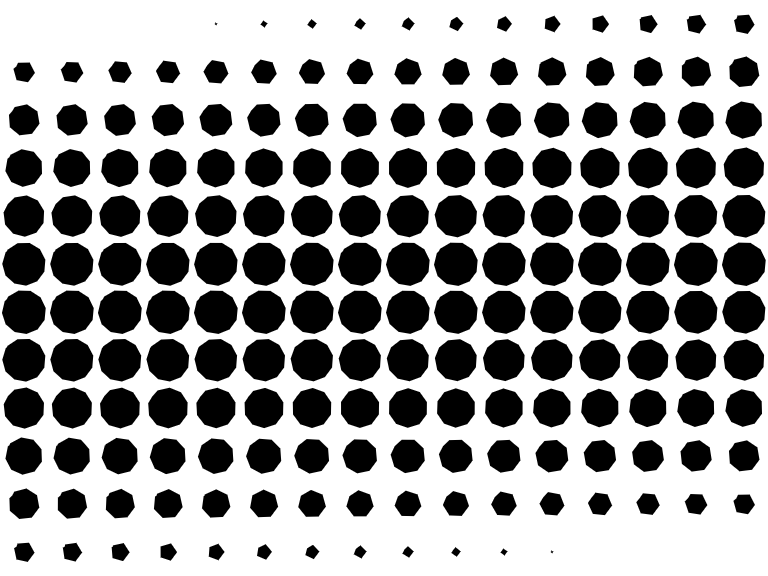
Reproduce this pattern procedurally as a Shadertoy shader.

```glsl
// A grid of black polygons on white, swelling and shrinking in reading order.
// Each cell's place in the sequence sets a circular size profile, and its
// fractional side count morphs squares into near-round dots.
#define GRID vec2(16.0, 12.0)
#define MAX_RADIUS 0.46     // corner radius in cells
#define MID_INDEX 95.5      // place of the largest dot
#define HALF_SPAN 91.7      // dots from the largest to nothing
#define MIN_SIDES 3.7
#define EXTRA_SIDES 7.8
#define TILT 0.64           // clockwise turn of the first side

const float TAU = 6.2831853;
const vec3 PAPER = vec3(1.0);
const vec3 INK = vec3(0.0);

// Distance to a polygon whose side count may be fractional;
// the odd corner falls opposite the first side.
float polygonDistance(vec2 p, float radius, float sides) {
    float sector = TAU / sides;
    float angle = length(p) > 0.0 ? atan(p.y, p.x) : 0.0;
    float offset = angle - sector * floor(0.5 + angle / sector);
    return length(p) * cos(offset) - radius * cos(0.5 * sector);
}

vec2 rotate(vec2 p, float angle) {
    float c = cos(angle), s = sin(angle);
    return vec2(c * p.x - s * p.y, s * p.x + c * p.y);
}

void mainImage(out vec4 fragColor, in vec2 fragCoord) {
    vec2 gridPos = fragCoord / iResolution.xy * GRID;
    vec2 cell = floor(gridPos);
    vec2 local = rotate(fract(gridPos) - 0.5, TILT);

    // Reading order: left to right, top row first
    float index = (GRID.y - 1.0 - cell.y) * GRID.x + cell.x;
    float phase = (index - MID_INDEX) / HALF_SPAN;
    float swell = max(0.0, 1.0 - phase * phase);

    float radius = MAX_RADIUS * sqrt(swell);
    float sides = MIN_SIDES + EXTRA_SIDES * swell;
    float dist = polygonDistance(local, radius, sides);

    // Smooth edge one pixel wide; empty cells stay blank
    float pixel = GRID.y / iResolution.y;
    float coverage = clamp(0.5 - dist / pixel, 0.0, 1.0) * step(0.0001, swell);
    fragColor = vec4(mix(PAPER, INK, coverage), 1.0);
}
```
